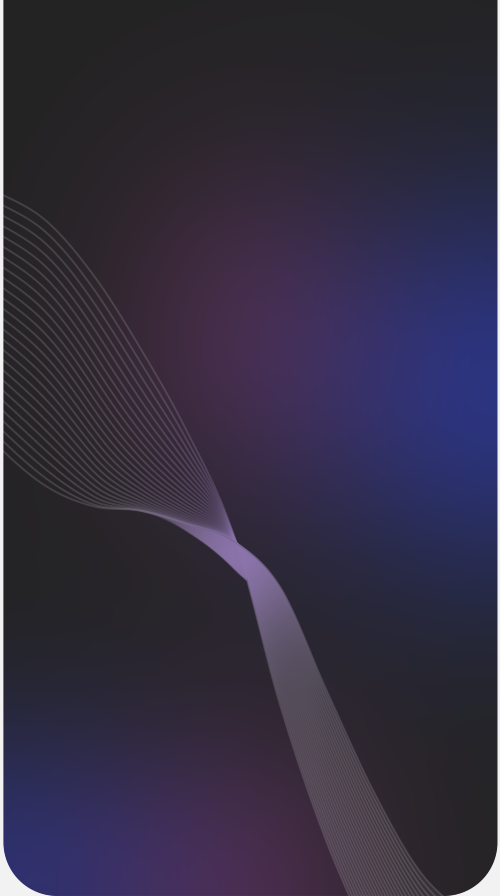
This background is drawn by a Shadertoy shader. Its source:

```glsl
// A dark card with soft blue and plum glows, crossed by a twisted ribbon of fine lines.
// The glows are Gaussians; each line blends two spline edges that swap sides at the twist,
// where a violet fill closes the ribbon. Lengths are in canvas heights, origin lower left.

const int LINES = 26;
const float KNOT_STEP = 0.0521;

// Heights of the ribbon's two edges at evenly spaced x
const vec2 EDGES[14] = vec2[14](
    vec2(0.805, 0.557), vec2(0.784, 0.500), vec2(0.753, 0.457), vec2(0.693, 0.435),
    vec2(0.612, 0.430), vec2(0.519, 0.415), vec2(0.404, 0.396), vec2(0.213, 0.345),
    vec2(0.060, 0.229), vec2(-0.057, 0.117), vec2(-0.159, 0.027), vec2(-0.25, -0.022),
    vec2(-0.33, -0.061), vec2(-0.41, -0.10));

// Catmull-Rom spline through both edges at once
vec2 ribbonEdges(float x) {
    float s = clamp(x / KNOT_STEP, 0.0, 10.999);
    int i = int(s);
    float f = fract(s);
    vec2 a = EDGES[i], b = EDGES[i + 1], c = EDGES[i + 2], d = EDGES[i + 3];
    return b + 0.5 * f * (c - a + f * (2.0 * a - 5.0 * b + 4.0 * c - d
             + f * (3.0 * (b - c) + d - a)));
}

float bell(float v) { return exp(-v * v); }

float glow(vec2 p, vec2 center, vec2 size) {
    vec2 d = (p - center) / size;
    return exp(-dot(d, d));
}

// Height of one line: t runs from the first edge to the second
float lineHeight(float t, float x, vec2 edges) {
    float bunching = 1.0 + 1.5 * bell((x - 0.2) / 0.09);
    return mix(edges.y, edges.x, pow(1.0 - t, bunching));
}

// Ribbon coverage: x holds the fine lines, y the solid body
vec2 ribbon(vec2 p, float pixel) {
    const float STEP = 0.001;
    vec2 here = ribbonEdges(p.x);
    vec2 ahead = ribbonEdges(p.x + STEP);
    float soft = max(pixel, 0.0015);
    float clear = 1.0;
    for (int i = 0; i < LINES; i++) {
        float t = float(i) / float(LINES - 1);
        float y = lineHeight(t, p.x, here);
        float slope = (lineHeight(t, p.x + STEP, ahead) - y) / STEP;
        float dist = abs(p.y - y) / sqrt(1.0 + slope * slope);
        clear *= 1.0 - 0.33 * (1.0 - smoothstep(0.0, soft, dist - 0.0003));
    }

    // Body between the upper edge and the underside, which swells into the twist
    vec2 slopes = (ahead - here) / STEP;
    float swell = 0.034 * bell((p.x - 0.28) / 0.06);
    float under = min(here.x, here.y - swell);
    float top = (here.y - p.y) / sqrt(1.0 + slopes.y * slopes.y);
    float underSlope = here.x < here.y - swell ? slopes.x : slopes.y;
    float bottom = (p.y - under) / sqrt(1.0 + underSlope * underSlope);
    float body = smoothstep(-soft, soft, min(top, bottom));
    return vec2(1.0 - clear, body * smoothstep(0.10, 0.20, p.x));
}

// Signed distance to a card whose top runs off the canvas
float cardDistance(vec2 p, float width) {
    const float RADIUS = 0.06;
    vec2 halfSize = vec2(0.5 * width - 0.0033, 0.7);
    vec2 q = abs(p - vec2(0.5 * width + 0.0005, 0.7)) - halfSize + RADIUS;
    return length(max(q, 0.0)) + min(max(q.x, q.y), 0.0) - RADIUS;
}

void mainImage(out vec4 fragColor, in vec2 fragCoord) {
    vec2 p = fragCoord / iResolution.y;
    float pixel = 1.0 / iResolution.y;

    // Background glows
    vec3 color = vec3(0.138, 0.137, 0.138);
    color += vec3(0.025, 0.065, 0.36) * glow(p, vec2(0.57, 0.565), vec2(0.24, 0.23));
    color += vec3(0.13, 0.03, 0.10) * glow(p, vec2(0.275, 0.63), vec2(0.165, 0.205));
    color += vec3(0.03, 0.05, 0.28) * glow(p, vec2(0.0, 0.02), vec2(0.23, 0.18));
    color += vec3(0.14, 0.03, 0.11) * glow(p, vec2(0.27, 0.0), vec2(0.17, 0.20));

    // Ribbon, solid violet at the twist and loose grey lines toward its ends
    float violet = glow(p, vec2(0.265, 0.39), vec2(0.12, 0.15));
    float core = glow(p, vec2(0.265, 0.38), vec2(0.10, 0.10));
    vec3 lineColor = mix(vec3(0.58, 0.56, 0.58), vec3(0.60, 0.50, 0.74), violet);
    vec2 cover = ribbon(p, pixel);
    color = mix(color, lineColor, cover.x * 0.85 * (1.0 - 0.8 * core * cover.y));
    color = mix(color, lineColor, cover.y * mix(0.12, 0.85, core));

    // Pale surround
    float outside = smoothstep(-0.6 * pixel, 0.6 * pixel,
                               cardDistance(p, iResolution.x / iResolution.y));
    fragColor = vec4(mix(color, vec3(0.95), outside), 1.0);
}
```
